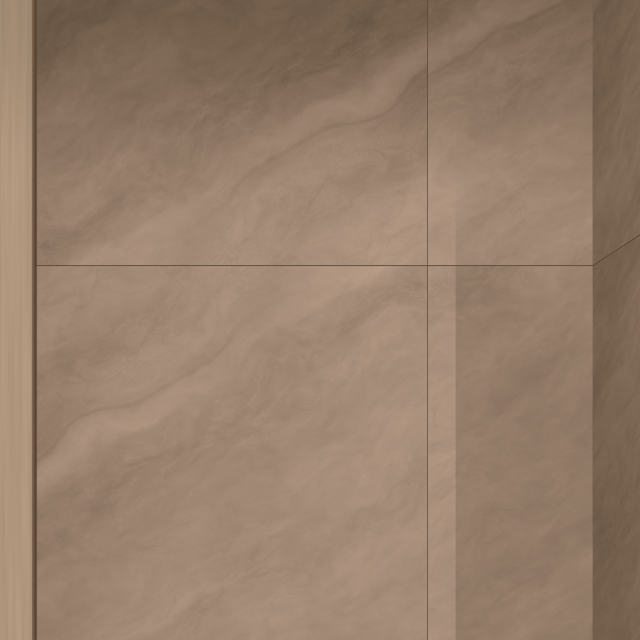
A three.js fragment shader for this texture:

```glsl
// Brown veined stone wall tiles meeting at a corner, with a pale wood trim on the left.
#define STONE_DARK vec3(0.44, 0.36, 0.29)
#define STONE_LIGHT vec3(0.66, 0.56, 0.48)
#define JOINT_COLOR vec3(0.33, 0.26, 0.20)
#define WOOD_COLOR vec3(0.69, 0.59, 0.49)
#define WOOD_EDGE 0.050
#define TILE_LEFT 0.057
#define JOINT_X 0.668
#define JOINT_Y 0.585
#define SHADOW_X 0.712
#define CORNER_X 0.926
#define JOINT_HALF 0.0009
#define VEIN_ANGLE 0.55

varying vec2 vUv;

float hash(vec2 p) {
  p = fract(p * vec2(0.1031, 0.1137));
  p += dot(p, p.yx + 33.33);
  return fract((p.x + p.y) * p.x * 37.7);
}

float valueNoise(vec2 p) {
  vec2 i = floor(p), f = fract(p);
  f = f * f * (3.0 - 2.0 * f);
  return mix(mix(hash(i), hash(i + vec2(1.0, 0.0)), f.x),
             mix(hash(i + vec2(0.0, 1.0)), hash(i + 1.0), f.x), f.y);
}

// Layered noise, centred on zero
float fbm(vec2 p) {
  float sum = 0.0, amp = 0.5;
  for (int i = 0; i < 5; i++) {
    sum += amp * (valueNoise(p + 200.0) - 0.5);
    p = mat2(1.6, 1.2, -1.2, 1.6) * p + 7.3;
    amp *= 0.5;
  }
  return sum;
}

// Distance to the nearest scattered point
float cellular(vec2 p) {
  vec2 cell = floor(p);
  float nearest = 1.0;
  for (int k = 0; k < 9; k++) {
    float row = floor(float(k) / 3.0 + 0.01);
    vec2 c = cell + vec2(float(k) - 3.0 * row, row) - 1.0;
    vec2 point = c + vec2(hash(c + 300.0), hash(c + 471.0));
    nearest = min(nearest, length(point - p));
  }
  return nearest;
}

float line(float d, float halfWidth) {
  return 1.0 - smoothstep(halfWidth * 0.5, halfWidth * 1.8, abs(d));
}

float band(float x, float centre, float width) {
  float t = (x - centre) / width;
  return exp(-t * t);
}

// Tone of the stone around zero; turn = -1 rotates the slab by half a turn
float stoneTone(vec2 p, float turn, float seed) {
  vec2 q = turn * (p - vec2(0.362, JOINT_Y));
  float ca = cos(VEIN_ANGLE), sa = sin(VEIN_ANGLE);
  vec2 s = vec2(ca * q.x + sa * q.y, ca * q.y - sa * q.x);

  // Bend the layers
  vec2 w = s * vec2(6.0, 11.0) + seed;
  s += vec2(0.10, 0.075) * vec2(fbm(w), fbm(w + 19.0));
  s.y += 0.005 * sin(s.x * 17.0 + seed) + 0.003 * sin(s.x * 41.0);

  // Smooth pale layer, rough dark layer and the vein between them
  float pale = band(s.y, 0.118, 0.024);
  float rough = band(s.y, 0.195, 0.055) + 0.5 * band(s.y, 0.025, 0.045);
  float vein = line(s.y - 0.090, 0.003) * smoothstep(-0.05, 0.10, s.x);
  float tone = 0.13 * pale - 0.15 * rough - 0.12 * vein;
  tone -= 0.07 * band(s.y, 0.080, 0.012) * smoothstep(0.0, 0.15, s.x);

  // Streaky clouds, crinkled texture and fine winding filaments
  tone += 0.44 * fbm(s * vec2(5.0, 18.0) + seed * 2.0);
  tone += (0.22 + 0.14 * rough) * fbm(s * vec2(45.0, 85.0) + seed);
  float crack = abs(fbm(s * vec2(9.0, 27.0) + seed + 5.0));
  float thread = abs(fbm(s * vec2(30.0, 62.0) + seed + 31.0));
  float patches = smoothstep(-0.08, 0.16, fbm(s * 7.0 + seed + 11.0));
  tone -= 0.08 * (1.0 - smoothstep(0.0, 0.03, crack)) * patches;
  tone += 0.07 * (1.0 - smoothstep(0.0, 0.05, thread)) * (0.25 + rough) * (1.0 - pale);

  // Grain and small pale flecks
  float fleck = 1.0 - smoothstep(0.08, 0.42, cellular(q * 130.0 + seed));
  tone += 0.07 * fleck * (0.25 + rough) * patches;
  return tone + 0.04 * (valueNoise(q * 290.0 + 400.0) - 0.5);
}

// Tone of the light falling on both walls
float lightTone(vec2 p, float sideWall) {
  float tone = 0.93 + 0.12 * band(p.x, 0.66, 0.22) * band(p.y, 0.60, 0.3);
  tone -= (0.90 - 0.15 * smoothstep(0.3, 0.8, p.x)) * smoothstep(0.62, 1.04, p.y);
  tone -= 0.16 * (1.0 - smoothstep(0.05, 0.3, p.x));
  float low = 1.0 - smoothstep(0.48, 0.74, p.y);
  float shade = smoothstep(SHADOW_X - 0.0015, SHADOW_X + 0.0015, p.x);
  tone -= 0.34 * shade * low;
  tone += 0.05 * (1.0 - shade) * step(JOINT_X, p.x) * (1.0 - smoothstep(0.6, 0.85, p.y));
  float sideTone = 0.02 + 1.8 * (p.x - CORNER_X) + 0.10 * band(p.y, 0.6, 0.25);
  return mix(tone, sideTone, sideWall);
}

void main() {
  vec2 p = vUv;
  float sideWall = smoothstep(CORNER_X - 0.0015, CORNER_X + 0.0015, p.x);
  // The side wall recedes: its courses slope and its veins steepen
  vec2 wall = p + vec2(1.3, -0.65) * max(p.x - CORNER_X, 0.0);
  float column = step(JOINT_X, p.x) + step(CORNER_X, p.x);
  float row = step(JOINT_Y, wall.y);
  float stone = stoneTone(wall, row * 2.0 - 1.0, 3.0 + column * 13.7);
  vec3 color = mix(STONE_DARK, STONE_LIGHT, lightTone(p, sideWall) + stone);

  // Joints
  float across = line(wall.y - JOINT_Y, JOINT_HALF);
  float down = line(p.x - JOINT_X, JOINT_HALF);
  color = mix(color, JOINT_COLOR, 0.75 * max(across, 0.85 * down));

  // Wood trim with upright grain and a dark gap
  float grain = fbm(vec2(p.x * 190.0, p.y * 5.0));
  vec3 wood = WOOD_COLOR * (1.0 + 0.12 * grain - 0.10 * smoothstep(0.7, 1.0, p.y));
  vec3 gap = mix(JOINT_COLOR * 1.4, JOINT_COLOR, smoothstep(WOOD_EDGE, TILE_LEFT, p.x));
  color = mix(gap, color, smoothstep(TILE_LEFT - 0.001, TILE_LEFT + 0.002, p.x));
  color = mix(wood, color, smoothstep(WOOD_EDGE - 0.0015, WOOD_EDGE + 0.0015, p.x));
  gl_FragColor = vec4(color, 1.0);
}
```
